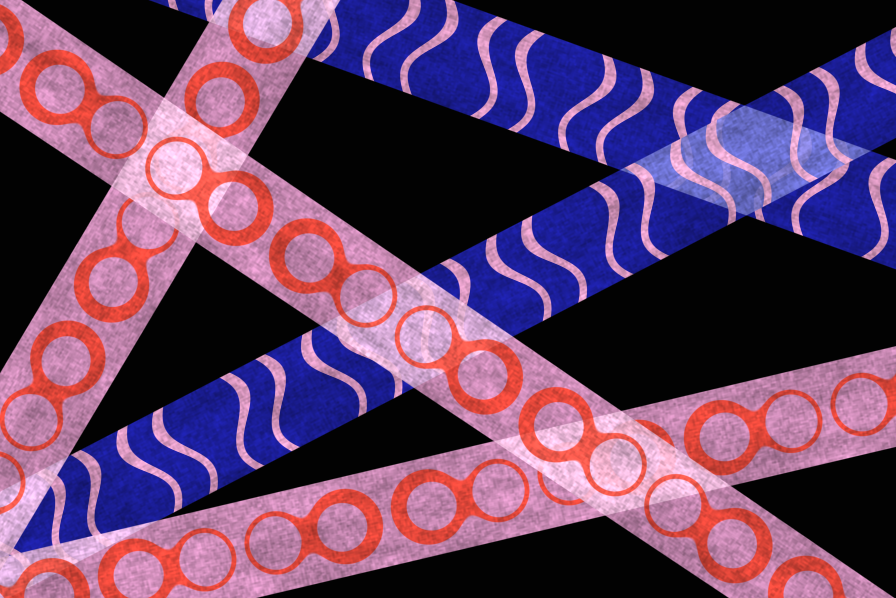
Give the GLSL for this background, as a WebGL 2 fragment shader.

```glsl
#version 300 es
precision highp float;
// Translucent pink and blue fabric ribbons, with peanut rings and wavy stripes, crossing on black.
uniform vec2 u_resolution;
out vec4 fragColor;

const float ASPECT = 1.5;
const vec3 BACKDROP = vec3(0.008);
const vec3 PINK = vec3(0.76, 0.52, 0.68);
const vec3 PINK_LIT = vec3(0.95, 0.75, 0.88);
const vec3 BLUE = vec3(0.10, 0.11, 0.57);
const vec3 BLUE_LIT = vec3(0.46, 0.48, 0.83);
const vec3 RED = vec3(0.86, 0.27, 0.22);
const vec3 STRIPE = vec3(0.83, 0.58, 0.73);
const float GHOST = 0.13;         // how much the lower layer shows through
const float RING_PERIOD = 0.252;
const float LOBE_BIG = 0.063;
const float LOBE_SMALL = 0.053;
const float NECK_BLEND = 0.036;
const float PAIR_PERIOD = 0.174;
const float PAIR_HALF_GAP = 0.0335;
const float WAVE_HEIGHT = 0.024;
const float WAVE_HALF_LENGTH = 0.094;
const float GRAIN = 0.34;
const float MOTTLE = 0.24;
const float PI = 3.14159;

float hash(vec2 p) {
    p = fract(p * vec2(0.1031, 0.1137));
    p += dot(p, p.yx + 33.33);
    return fract((p.x + p.y) * p.x * 7.31);
}

float noise(vec2 p) {
    vec2 i = floor(p), f = fract(p);
    f *= f * (3.0 - 2.0 * f);
    return mix(mix(hash(i), hash(i + vec2(1, 0)), f.x),
               mix(hash(i + vec2(0, 1)), hash(i + vec2(1, 1)), f.x), f.y);
}

// Coverage inside a signed distance, softened over about one pixel
float fill(float d) {
    float soft = 0.8 / u_resolution.y;
    return 1.0 - smoothstep(-soft, soft, d);
}

float smoothMin(float a, float b, float k) {
    float h = max(k - abs(a - b), 0.0) / k;
    return min(a, b) - h * h * k * 0.25;
}

// Position along (x) and across (y) a ribbon
vec2 ribbonSpace(vec2 p, vec2 center, float angle) {
    p -= center;
    float c = cos(angle), s = sin(angle);
    return vec2(c * p.x + s * p.y, c * p.y - s * p.x);
}

// Peanut outlines, heavier round the big lobe, flipping from one to the next
float rings(vec2 q, float phase, float facing) {
    q.x -= phase;
    float cell = floor(q.x / RING_PERIOD + 0.5);
    q.x = (q.x - cell * RING_PERIOD) * facing * (1.0 - 2.0 * mod(cell, 2.0));
    float big = length(q - vec2(0.0546, 0.0)) - LOBE_BIG;
    float small = length(q + vec2(0.0646, 0.0)) - LOBE_SMALL;
    float d = smoothMin(big, small, NECK_BLEND);
    float stroke = mix(0.008, 0.027, smoothstep(-0.07, 0.11, q.x));
    return fill(max(d, -d - stroke));
}

// Pairs of wavy cross stripes, each pair mirrored against its neighbours
float waves(vec2 q, float phase) {
    q.x -= phase;
    float cell = floor(q.x / PAIR_PERIOD + 0.5);
    float flip = 1.0 - 2.0 * mod(cell, 2.0);
    float swing = sin(PI * q.y / WAVE_HALF_LENGTH);
    float x = q.x - cell * PAIR_PERIOD + flip * WAVE_HEIGHT * swing;
    return fill(abs(abs(x) - PAIR_HALF_GAP) - 0.0085 - 0.002 * swing);
}

// Woven threads over broad worn patches
float weave(vec2 q) {
    float threads = noise(q * vec2(130.0, 330.0)) + noise(q.yx * vec2(150.0, 290.0) + 40.0) - 1.0;
    float wear = noise(q * vec2(9.0, 38.0) + 7.0) + 0.5 * noise(q * vec2(45.0, 70.0)) - 0.75;
    return 1.0 + GRAIN * 0.6 * threads + MOTTLE * wear;
}

// Lays one ribbon on the stack; overlaps glow in the lit colour
void lay(inout vec3 color, inout float covered, vec2 q, float halfWidth,
         vec3 cloth, vec3 lit, vec3 ink, float inkMask) {
    float mask = fill(abs(q.y) - halfWidth);
    vec3 base = mix(cloth, mix(lit, color, GHOST), covered);
    vec3 printed = mix(base, ink + 0.07 * covered, inkMask);
    color = mix(color, printed * weave(q), mask);
    covered = max(covered, mask);
}

void main() {
    vec2 p = gl_FragCoord.xy / u_resolution * vec2(ASPECT, 1.0);
    vec3 color = BACKDROP;
    float covered = 0.0;

    // Blue ribbons
    vec2 q = ribbonSpace(p, vec2(0.75, 0.911), -0.3456);
    lay(color, covered, q, 0.086, BLUE, BLUE_LIT, STRIPE, waves(q, 0.1055));
    q = ribbonSpace(p, vec2(0.75, 0.4736), 0.478);
    lay(color, covered, q, 0.0824, BLUE, BLUE_LIT, STRIPE, waves(q, 0.168));

    // Pink ribbons: low, steep, then the long diagonal on top
    q = ribbonSpace(p, vec2(0.75, 0.16), 0.2317);
    lay(color, covered, q, 0.082, PINK, PINK_LIT, RED, rings(q, 0.021, -1.0));
    q = ribbonSpace(p, vec2(0.1727, 0.5), 1.033);
    lay(color, covered, q, 0.0848, PINK, PINK_LIT, RED, rings(q, 0.082, -1.0));
    q = ribbonSpace(p, vec2(0.75, 0.412), -0.594);
    lay(color, covered, q, 0.082 - 0.006 * q.x, PINK, PINK_LIT, RED, rings(q, 0.021, 1.0));

    fragColor = vec4(clamp(color, 0.0, 1.0), 1.0);
}
```
